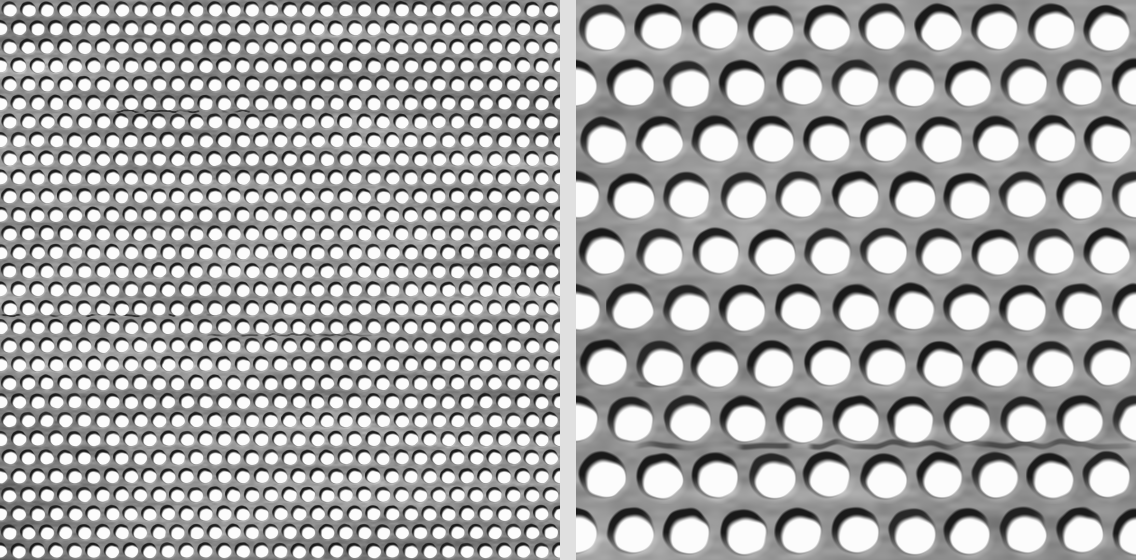
Left, the full canvas; right, a detail of the centre.
Write a WebGL 2 fragment shader that draws this texture.

```glsl
#version 300 es
precision highp float;
// Brushed grey metal sheet punched with 30 by 30 staggered round holes.

uniform vec2 u_resolution;
out vec4 outColor;

float hash(vec2 p) {
    return fract(sin(dot(p, vec2(127.1, 311.7))) * 43758.5453);
}

float noise(vec2 p) {
    vec2 i = floor(p), f = fract(p);
    f = f * f * (3.0 - 2.0 * f);
    return mix(mix(hash(i), hash(i + vec2(1, 0)), f.x),
               mix(hash(i + vec2(0, 1)), hash(i + vec2(1, 1)), f.x), f.y);
}

// Horizontal brushing: broad bands, finer streaks and light grain
float brushedMetal(vec2 uv) {
    float bands = noise(uv * vec2(3.0, 17.0) + 4.0) - 0.5;
    float streaks = noise(uv * vec2(12.0, 110.0)) - 0.5;
    float grain = noise(uv * vec2(120.0, 260.0)) - 0.5;
    return 0.54 + 0.22 * bands + 0.13 * streaks + 0.08 * grain;
}

// Ragged dark seam at one height, between two horizontal limits
float seam(vec2 uv, float height, float left, float right) {
    float wobble = 0.004 * (noise(vec2(uv.x * 90.0, height * 50.0)) - 0.5);
    float line = 1.0 - smoothstep(0.0006, 0.0026, abs(uv.y - height - wobble));
    float span = smoothstep(left - 0.04, left, uv.x) * (1.0 - smoothstep(right, right + 0.1, uv.x));
    return line * span * smoothstep(0.3, 0.6, noise(vec2(uv.x * 75.0, height * 9.0)));
}

void main() {
    vec2 uv = gl_FragCoord.xy / u_resolution;
    float aa = 30.0 / min(u_resolution.x, u_resolution.y);

    // Staggered cells; every second row moves by half a hole
    vec2 grid = uv * 30.0;
    float row = floor(grid.y);
    grid.x += 0.47 - 0.5 * mod(row, 2.0);
    vec2 cell = floor(grid);
    vec2 jitter = vec2(hash(cell), hash(cell + 37.0)) - 0.5;
    vec2 p = fract(grid) - vec2(0.5, 0.453) - 0.04 * jitter;

    // Slightly uneven rims
    float rough = 0.035 * (noise(grid * 5.0 + 11.0) - 0.5);
    float opening = length(p * vec2(0.97, 1.03)) - 0.365 + rough;
    float recess = length(p - vec2(-0.045, 0.055)) - 0.415 + rough;

    // Sheet, a little brighter on the lower right rim of each hole
    float facing = dot(p / max(length(p), 0.001), vec2(-0.45, 0.89));
    float metal = brushedMetal(uv);
    metal += 0.09 * smoothstep(0.1, 0.9, -facing) * (1.0 - smoothstep(0.0, 0.12, opening));

    // Inner wall: black at upper left, grey where it turns to the light
    float depth = 0.85 + 0.3 * hash(cell + 71.0);
    float wall = mix(0.48, 0.1, clamp(smoothstep(-0.25, 0.75, facing) * depth, 0.0, 1.0));
    float shade = mix(wall, metal, smoothstep(-0.5 * aa - 0.02, 0.5 * aa + 0.02, recess));

    // Worn seams along the sheet
    float wear = max(seam(uv, 0.801, 0.2, 0.42), seam(uv, 0.437, -0.1, 0.32));
    wear = max(wear, 0.7 * seam(uv, 0.402, 0.38, 0.6));
    shade = mix(shade, 0.13, 0.85 * wear);

    // White opening, softer beneath the shadowed edge
    float softness = 0.03 + 0.06 * smoothstep(-0.2, 0.8, facing);
    float open = 1.0 - smoothstep(-softness - 0.5 * aa, 0.5 * aa, opening);
    shade = mix(shade, 0.99, open);

    outColor = vec4(vec3(clamp(shade, 0.0, 1.0)), 1.0);
}
```
